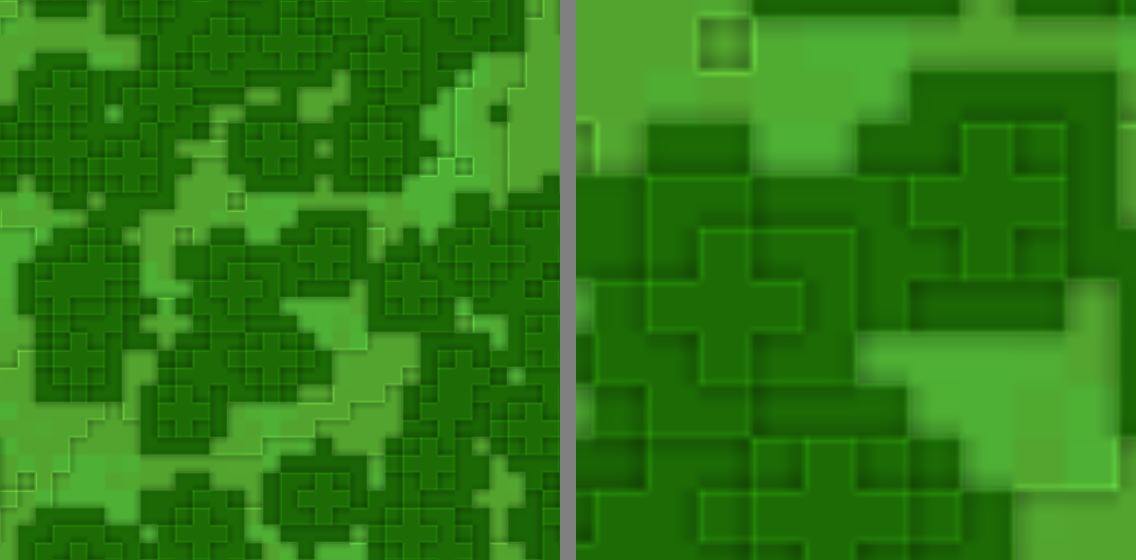
Left, the full canvas; right, a detail of the centre.
This pattern is drawn by a three.js fragment shader. Its source:

```glsl
// Top-down block forest: a grid of square cells, each grass or leaves.
// Round ragged treetops are scattered on a jittered lattice as stacked layers;
// height steps between neighbouring cells give light rims and soft shadows.
varying vec2 vUv;

const float CELLS = 32.0;          // cells across the canvas
const float TREE_SPACING = 5.0;    // lattice size for trees, in cells
const float TREE_DENSITY = 0.76;
const float TREE_CLUMPING = 0.5;
const float RADIUS_MIN = 2.6;
const float RADIUS_MAX = 3.35;
const float RAGGED = 0.9;          // random bite in the treetop outline
const float CANOPY_HEIGHT = 9.0;
const float CLIFF = 4.5;           // drops above this get a dark edge
const float BLUR = 0.13;           // softness of cell borders, in cells
const float RIM_LIGHT = 0.21;
const float SHADOW = 0.15;
const float CLIFF_DARK = 0.10;
const vec3 LEAF_TOP = vec3(0.110, 0.420, 0.020);
const vec3 LEAF_LOW = vec3(0.102, 0.395, 0.020);
const vec3 GRASS_OLIVE = vec3(0.323, 0.645, 0.180);
const vec3 GRASS_FRESH = vec3(0.305, 0.692, 0.202);

float hash(vec2 p) {
  vec3 q = fract(p.xyx * 0.1031);
  q += dot(q, q.yzx + 33.33);
  return fract((q.x + q.y) * q.z);
}

float cornerSlope(vec2 corner, vec2 offset) {
  float angle = 6.2832 * hash(corner + 71.0);
  return dot(vec2(cos(angle), sin(angle)), offset);
}

float gradientNoise(vec2 p) {
  vec2 i = floor(p), f = fract(p);
  vec2 u = f * f * f * (f * (f * 6.0 - 15.0) + 10.0);
  vec2 e = vec2(1.0, 0.0);
  float low = mix(cornerSlope(i, f), cornerSlope(i + e, f - e), u.x);
  float high = mix(cornerSlope(i + e.yx, f - e.yx), cornerSlope(i + 1.0, f - 1.0), u.x);
  return mix(low, high, u.y);
}

// Height of the highest treetop over a cell, 0 where there is none
float canopyHeight(vec2 cell) {
  float top = 0.0;
  vec2 home = floor(cell / TREE_SPACING);
  for (int j = -1; j <= 1; j++) {
    for (int i = -1; i <= 1; i++) {
      vec2 id = home + vec2(float(i), float(j));
      float chance = TREE_DENSITY + TREE_CLUMPING * gradientNoise(id * 0.43 + 3.7);
      if (hash(id + 11.0) > chance) continue;
      vec2 jitter = vec2(hash(id + 23.0), hash(id + 47.0));
      vec2 d = abs(cell - floor((id + jitter) * TREE_SPACING));
      float radius = mix(RADIUS_MIN, RADIUS_MAX, hash(id + 59.0));
      float reach = length(d) + RAGGED * (hash(cell + id * 37.0) - 0.5);
      if (reach > radius) continue;
      float layers = step(reach, radius - 1.0) + step(d.x + d.y, 1.5);
      top = max(top, CANOPY_HEIGHT + floor(3.0 * hash(id + 83.0)) + layers);
    }
  }
  return top;
}

// Colour in rgb, height in a
vec4 cellAt(vec2 cell) {
  float speck = hash(cell + 131.0);
  float canopy = canopyHeight(cell);
  if (speck > 0.991) canopy = max(canopy, CANOPY_HEIGHT);   // stray bush
  if (canopy > 0.0) {
    float tone = smoothstep(0.0, 2.0, canopy - CANOPY_HEIGHT);
    return vec4(mix(LEAF_LOW, LEAF_TOP, tone), canopy);
  }
  float ground = floor(2.0 + 3.0 * gradientNoise(cell * 0.09 + 5.3));
  ground -= step(speck, 0.012);                             // small pit
  float patchTone = gradientNoise(cell * 0.13 + 17.3) + 0.35 * (hash(cell + 7.0) - 0.5);
  return vec4(mix(GRASS_OLIVE, GRASS_FRESH, smoothstep(0.0, 0.16, patchTone)), ground);
}

// Brightness change near a border; drop > 0 means this side is higher
float edgeShade(float drop, float dist, float lit) {
  float rise = smoothstep(0.0, 0.07, dist);
  float rim = rise * (1.0 - smoothstep(0.07, 0.17, dist));
  float soft = rise * (1.0 - smoothstep(0.07, 0.5, dist));
  if (drop > CLIFF) return -CLIFF_DARK * soft * (1.3 - lit);
  if (drop > 0.5) return RIM_LIGHT * rim * lit;
  if (drop < -0.5) return -SHADOW * soft;
  return 0.0;
}

void main() {
  vec2 p = vUv * CELLS;
  vec2 cell = floor(p);
  vec2 f = p - cell - 0.5;
  vec2 side = vec2(f.x < 0.0 ? -1.0 : 1.0, f.y < 0.0 ? -1.0 : 1.0);
  vec2 dist = 0.5 - abs(f);
  vec2 w = 1.0 - smoothstep(vec2(-BLUR), vec2(BLUR), dist);

  // This cell and its three nearest neighbours
  vec4 here = cellAt(cell);
  vec4 across = cellAt(cell + vec2(side.x, 0.0));
  vec4 along = cellAt(cell + vec2(0.0, side.y));
  vec4 diagonal = cellAt(cell + side);
  vec3 color = mix(mix(here.rgb, across.rgb, w.x), mix(along.rgb, diagonal.rgb, w.x), w.y);

  // Light falls from the upper left
  vec2 lit = vec2(side.x < 0.0 ? 1.0 : 0.6, side.y > 0.0 ? 1.0 : 0.6);
  float shade = mix(edgeShade(here.a - across.a, dist.x, lit.x),
                    edgeShade(along.a - diagonal.a, dist.x, lit.x), w.y);
  shade += mix(edgeShade(here.a - along.a, dist.y, lit.y),
               edgeShade(across.a - diagonal.a, dist.y, lit.y), w.x);
  gl_FragColor = vec4(color * (1.0 + shade), 1.0);
}
```
